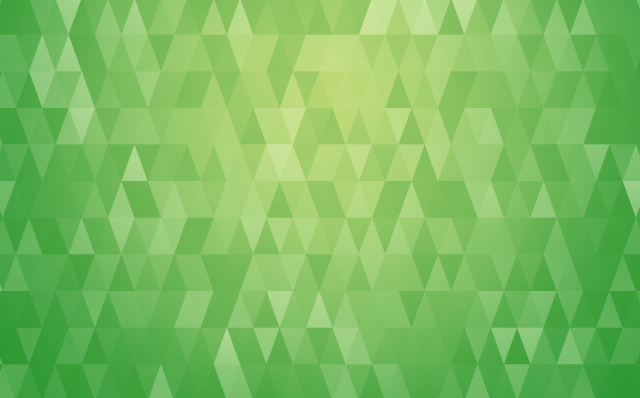
Write a Shadertoy shader that draws this background.

```glsl
// A mosaic of translucent triangles over a soft lime glow that fades to green.
// Two slanted axes plus the rows index every triangle; a hash and a slow
// gradient noise choose how much light or shade each one lays on the glow.

// Layout, in units of the canvas height
const float ASPECT      = 1.613;
const vec2  TILE        = vec2(0.0665, 0.0920); // triangle base and row height
const vec2  GRID_ORIGIN = vec2(0.6050, 0.2690); // one lattice vertex
const vec2  GLOW_CENTER = vec2(0.82, 0.77);
const vec2  GLOW_SCALE  = vec2(1.0, 0.93);

// Glow colours from the core outwards
const vec3 CORE_LIME   = vec3(0.74, 0.85, 0.46);
const vec3 INNER_LIME  = vec3(0.66, 0.82, 0.44);
const vec3 MID_GREEN   = vec3(0.51, 0.755, 0.385);
const vec3 OUTER_GREEN = vec3(0.25, 0.635, 0.25);
const vec3 EDGE_GREEN  = vec3(0.15, 0.58, 0.18);

// Facet tints and strengths
const vec3  LIGHT_TINT    = vec3(0.93, 0.98, 0.82);
const vec3  SHADE_TINT    = vec3(0.20, 0.60, 0.17);
const float LIGHT_AMOUNT  = 0.19;
const float SPARK_AMOUNT  = 0.27;  // extra light on rare facets
const float SPARK_START   = 0.80;
const float SHADE_AMOUNT  = 0.27;
const float PATCH_FREQ    = 3.2;   // size of lighter and darker areas
const float PATCH_AMOUNT  = 0.22;
const float FACET_FADE    = 0.35;  // change of opacity within a facet
const int   SAMPLES       = 3;     // edge smoothing grid per pixel

// Integer hash of a cell, two values in 0..1
vec2 hash2(vec2 cell) {
    uvec2 q = uvec2(ivec2(cell)) * 1664525u + 1013904223u;
    q.x += q.y * 1664525u;
    q.y += q.x * 1664525u;
    q ^= q >> 16u;
    q.x += q.y * 1664525u;
    q.y += q.x * 1664525u;
    q ^= q >> 16u;
    return vec2(q & 65535u) / 65535.0;
}

float cornerSlope(vec2 cell, vec2 corner, vec2 local) {
    float angle = 6.28318 * hash2(cell + corner).x;
    return dot(vec2(cos(angle), sin(angle)), local - corner);
}

float gradientNoise(vec2 p) {
    vec2 cell = floor(p);
    vec2 f = p - cell;
    vec2 w = f * f * f * (f * (f * 6.0 - 15.0) + 10.0);
    float low  = mix(cornerSlope(cell, vec2(0, 0), f),
                     cornerSlope(cell, vec2(1, 0), f), w.x);
    float high = mix(cornerSlope(cell, vec2(0, 1), f),
                     cornerSlope(cell, vec2(1, 1), f), w.x);
    return mix(low, high, w.y);
}

// Smooth radial backdrop
vec3 glow(vec2 p) {
    float r = length((p - GLOW_CENTER) * GLOW_SCALE);
    vec3 color = mix(CORE_LIME, INNER_LIME, smoothstep(0.0, 0.33, r));
    color = mix(color, MID_GREEN, smoothstep(0.22, 0.56, r));
    color = mix(color, OUTER_GREEN, smoothstep(0.46, 0.88, r));
    return mix(color, EDGE_GREEN, smoothstep(0.80, 1.15, r));
}

// One triangle's tint laid over the backdrop
vec3 facet(vec3 base, vec2 p) {
    vec2 g = (p - GRID_ORIGIN) / TILE;
    float row = floor(g.y);
    float column = floor(g.x + 0.5 * g.y) + floor(g.x - 0.5 * g.y);
    vec2 rnd = hash2(vec2(column, row) + 200.0);

    // Same patch value over the whole triangle
    vec2 center = GRID_ORIGIN + TILE * vec2(0.5 * column + 0.5, row + 0.5);
    float areaTone = PATCH_AMOUNT * gradientNoise(center * PATCH_FREQ + 20.0);
    float tone = clamp(rnd.x + areaTone, 0.0, 1.0);

    float light = LIGHT_AMOUNT * smoothstep(0.35, 1.0, tone)
                + SPARK_AMOUNT * smoothstep(SPARK_START, 1.0, tone) * rnd.y;
    float shade = SHADE_AMOUNT * (1.0 - smoothstep(0.0, 0.5, tone));
    float fade = 1.0 + FACET_FADE * (rnd.y - 0.5) * (2.0 * fract(g.y) - 1.0);
    vec3 color = mix(base, SHADE_TINT, shade * fade);
    return mix(color, LIGHT_TINT, light * fade);
}

void mainImage(out vec4 fragColor, in vec2 fragCoord) {
    vec2 toUnits = vec2(ASPECT, 1.0) / iResolution.xy;
    vec3 base = glow(fragCoord * toUnits);

    // Average a small grid of samples to smooth the facet edges
    vec3 sum = vec3(0.0);
    for (int i = 0; i < SAMPLES * SAMPLES; i++) {
        vec2 offset = (vec2(i % SAMPLES, i / SAMPLES) + 0.5) / float(SAMPLES) - 0.5;
        sum += facet(base, (fragCoord + offset) * toUnits);
    }
    fragColor = vec4(sum / float(SAMPLES * SAMPLES), 1.0);
}
```
